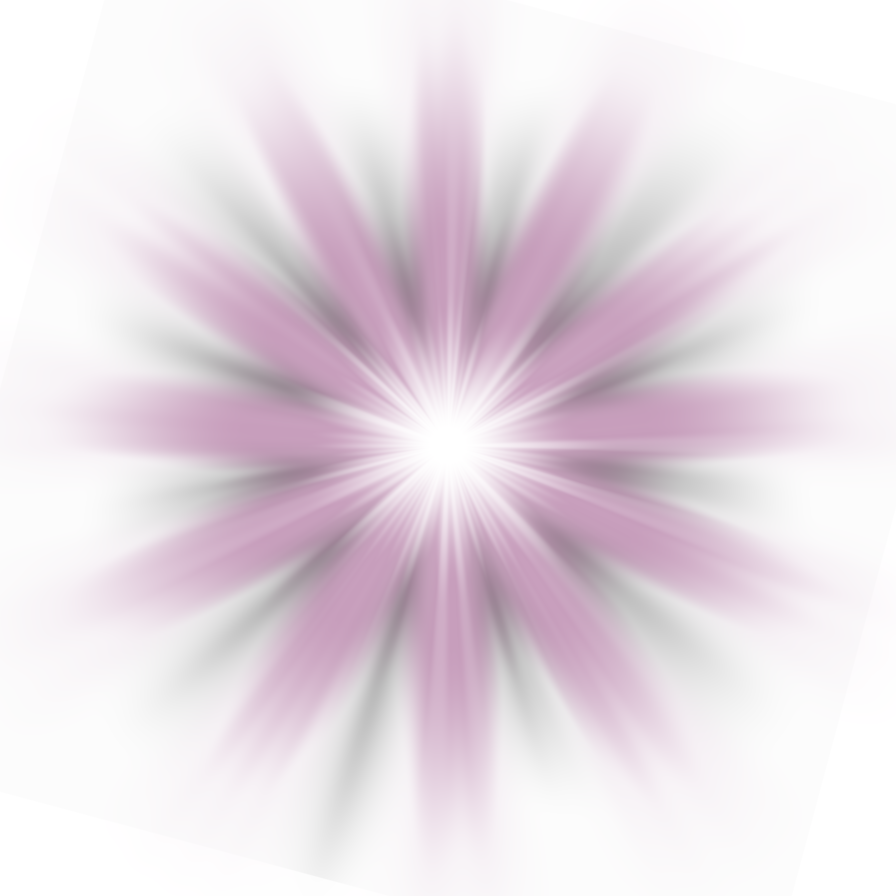
Reproduce this background procedurally as a WebGL 2 fragment shader.

```glsl
#version 300 es
precision highp float;

uniform vec2 u_resolution;
out vec4 fragColor;

// Layered sines with whole frequencies, so the rays close around the circle.
float streaks(float a) {
    float s = sin(a * 13.0 + 1.2 + 1.5 * sin(a * 3.0));
    s += 0.8 * sin(a * 29.0 + 2.0 * sin(a * 5.0 + 0.7));
    s += 0.5 * sin(a * 61.0 + 2.5 * sin(a * 7.0 + 2.1));
    return 0.5 + s / 4.6;
}

void main() {
    vec2 p = (gl_FragCoord.xy - 0.5 * u_resolution) / min(u_resolution.x, u_resolution.y);
    vec2 q = p - vec2(0.0, 0.003);
    float r = length(q);
    float a = atan(q.y, q.x + 1e-6);

    // Twelve spokes, drawn slightly unevenly around the circle
    float turn = (a - radians(15.5 + 5.5 * cos(a))) / radians(30.0);
    float u = fract(turn + 0.5) - 0.5;
    float between = smoothstep(0.05, 0.42, abs(u));
    float fine = streaks(a);
    float longBeam = pow(max(0.0, cos(a - radians(253.0))), 90.0);

    // Faint tilted square that bounds the rays
    float tilt = radians(-15.0);
    vec2 t = mat2(cos(tilt), -sin(tilt), sin(tilt), cos(tilt)) * p;
    float inside = 1.0 - smoothstep(-0.001, 0.001, max(abs(t.x), abs(t.y)) - 0.5);

    // Grey shadow spokes
    float shadowReach = 0.46 - 0.05 * cos(4.0 * a) + 0.16 * longBeam;
    float shadow = exp(-u * u / mix(0.045, 0.022, longBeam));
    shadow *= smoothstep(0.06, 0.2, r) * (1.0 - smoothstep(0.2, shadowReach, r));
    shadow *= (0.85 + 0.3 * fine) * mix(0.25, 1.0, inside);

    // Mauve petals, longest between the spokes
    float petal = 1.0 - smoothstep(0.15 + 0.07 * between, 0.25 + 0.19 * between + 0.06 * fine, r);
    petal *= 1.0 - 0.28 * smoothstep(0.5, 0.95, fine);
    float haze = between * (0.4 + 0.6 * fine) * (1.0 - smoothstep(0.3, 0.62, r));

    vec3 color = vec3(1.0 - 0.012 * inside);
    color *= mix(vec3(1.0), vec3(0.95, 0.90, 0.94), haze);
    color *= mix(vec3(1.0), vec3(0.82, 0.675, 0.78), petal);
    color *= 1.0 - 0.28 * shadow;

    // White core with ragged rays
    float core = 1.0 - smoothstep(0.015, 0.11 + 0.09 * fine, r);
    color = mix(color, vec3(1.0), core);

    fragColor = vec4(color, 1.0);
}
```
